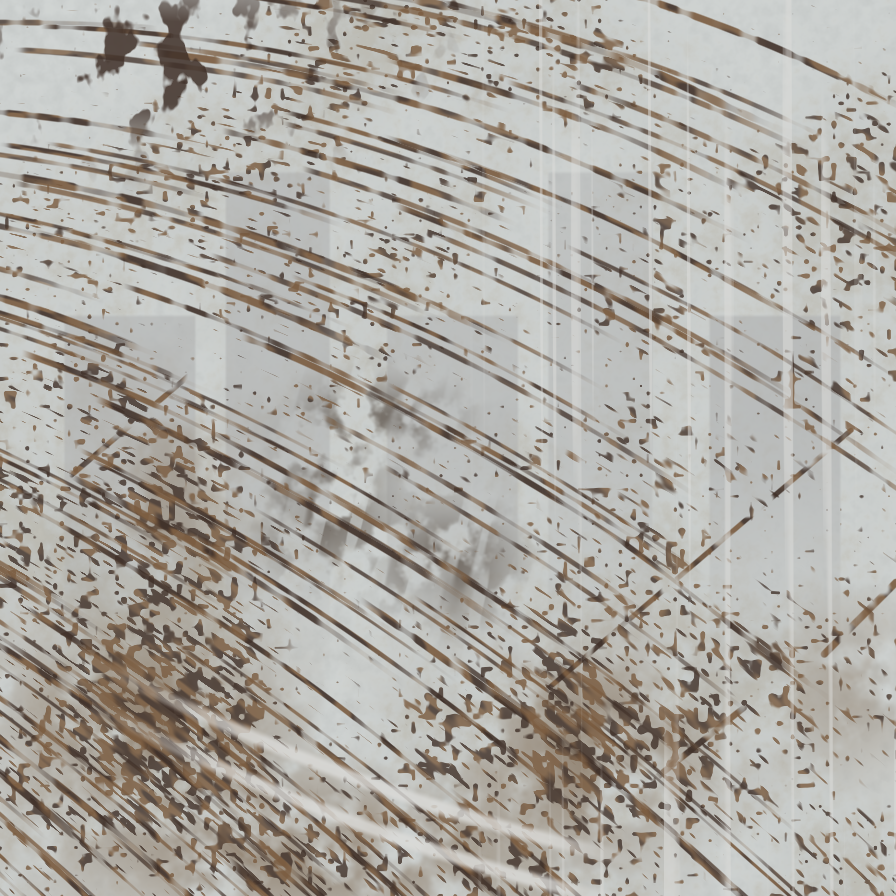
Give the GLSL for this texture, as a three.js fragment shader.

```glsl
varying vec2 vUv;

const vec3 PAPER = vec3(0.80, 0.815, 0.81);
const vec3 WARM_PAPER = vec3(0.70, 0.69, 0.65);
const vec3 TOWER = vec3(0.685, 0.69, 0.69);
const vec3 GRIME = vec3(0.56, 0.50, 0.43);
const vec3 FOLIAGE = vec3(0.43, 0.40, 0.37);
const vec3 RUST = vec3(0.48, 0.36, 0.25);
const vec3 DARK_RUST = vec3(0.25, 0.19, 0.16);
const vec3 CHALK = vec3(0.86, 0.86, 0.85);
const float ARC_SLOPE = 0.95;
const float ARC_SPREAD = 0.98;
const float ARC_BEND = 0.3;
const float EDGE = 0.002;

float hash(vec2 p) {
  p = fract(p * vec2(0.1031, 0.1137));
  p += dot(p, p.yx + 33.33);
  return fract((p.x + p.y) * p.x * 17.0);
}

float noise(vec2 p) {
  vec2 i = floor(p), f = fract(p);
  f = f * f * (3.0 - 2.0 * f);
  return mix(mix(hash(i), hash(i + vec2(1, 0)), f.x),
             mix(hash(i + vec2(0, 1)), hash(i + vec2(1, 1)), f.x), f.y);
}

float fbm(vec2 p) {
  float sum = 0.0, amp = 0.5;
  for (int i = 0; i < 4; i++) {
    sum += amp * noise(p);
    p = mat2(1.6, 1.2, -1.2, 1.6) * p + 17.3;
    amp *= 0.5;
  }
  return sum;
}

float blob(vec2 p, vec2 centre, vec2 radius) {
  vec2 q = (p - centre) / radius;
  return exp(-dot(q, q));
}

float stroke(vec2 p, vec2 a, vec2 b, float width) {
  vec2 d = b - a;
  float t = clamp(dot(p - a, d) / dot(d, d), 0.0, 1.0);
  float wear = smoothstep(0.2, 0.6, noise(p * 70.0));
  return wear * (1.0 - smoothstep(width, width + EDGE, length(p - a - d * t)));
}

// Height at which the falling arc through p meets the left edge
float arcLevel(vec2 p) {
  return (p.y + ARC_SLOPE * p.x + ARC_BEND * p.x * p.x) / (1.0 + ARC_SPREAD * p.x);
}

// One broken scratch per row of arcs
float scratches(float x, float level, float rows, float maxWidth) {
  float row = floor(level * rows);
  vec2 key = vec2(row + 5.0, rows);
  float centre = row + 0.3 + 0.4 * hash(key) + 0.12 * (noise(vec2(x * 6.0, row)) - 0.5);
  float dist = abs(level * rows - centre) / rows * (1.0 + ARC_SPREAD * x) * 0.87;
  float start = hash(key + 31.0) * 1.1 - 0.45;
  float end = start + 0.3 + 0.4 * hash(key + 57.0);
  float span = smoothstep(start, start + 0.02, x) * (1.0 - smoothstep(end - 0.12, end, x));
  float wear = smoothstep(0.15, 0.6, noise(vec2(x * 55.0, row * 7.0 + rows)));
  float width = maxWidth * (0.3 + 0.7 * hash(key + 83.0)) * (0.6 + 0.5 * wear);
  return span * mix(0.3, 1.0, wear) * (1.0 - smoothstep(width, width + EDGE, dist));
}

void main() {
  vec2 p = vUv;
  float level = arcLevel(p);
  vec2 flow = vec2(p.x, level * (1.0 + 0.5 * ARC_SPREAD));
  float patches = fbm(p * 5.0 + 3.0);
  float grain = fbm(p * 90.0);

  // Mottled paper
  vec3 color = mix(PAPER, WARM_PAPER, 0.75 * smoothstep(0.4, 0.72, 0.6 * patches + 0.4 * grain));
  color += 0.07 * (grain - 0.47);

  // Faded towers
  for (int i = 0; i < 5; i++) {
    float n = float(i);
    float tall = mod(n, 2.0);
    vec2 corner = vec2(0.07 + 0.18 * n, 0.65 + 0.16 * tall);
    float width = 0.15 - 0.03 * tall;
    float sides = smoothstep(0.0, 0.004, p.x - corner.x) * smoothstep(0.0, 0.004, corner.x + width - p.x);
    float body = smoothstep(0.0, 0.005, corner.y - p.y) * smoothstep(0.2, 0.55, p.y);
    color = mix(color, TOWER, sides * body * (0.35 + 0.3 * hash(vec2(n, 4.0))));
  }

  // Grime pools and smudged foliage
  float grime = blob(p, vec2(0.16, 0.20), vec2(0.15, 0.09)) + blob(p, vec2(0.66, 0.17), vec2(0.12, 0.10))
    + blob(p, vec2(0.34, 0.05), vec2(0.25, 0.08)) + 0.6 * blob(p, vec2(0.95, 0.23), vec2(0.08, 0.09))
    + 0.6 * blob(p, vec2(0.19, 0.43), vec2(0.07, 0.12));
  grime = min(grime, 1.0);
  color = mix(color, GRIME, 0.85 * grime * smoothstep(0.25, 0.6, fbm(p * 22.0)));
  float leaves = blob(p, vec2(0.42, 0.53), vec2(0.08, 0.04)) + blob(p, vec2(0.36, 0.43), vec2(0.06, 0.07))
    + blob(p, vec2(0.50, 0.37), vec2(0.07, 0.06));
  float strokes = smoothstep(0.3, 0.5, noise(vec2((p.x - 0.25 * p.y) * 75.0, p.y * 12.0)));
  color = mix(color, FOLIAGE, min(leaves, 1.0) * smoothstep(0.38, 0.58, fbm(p * 30.0)) * mix(0.35, 0.9, strokes));

  // Rust specks drawn out along the arcs
  float limit = 0.93 - 0.24 * grime - 0.22 * smoothstep(0.35, 0.65, patches);
  float specks = smoothstep(limit, limit + 0.14, noise(flow * vec2(75.0, 190.0)));
  specks = max(specks, smoothstep(limit, limit + 0.12, noise(p * 130.0 + 9.0)));
  float flakes = blob(p, vec2(0.18, 0.93), vec2(0.20, 0.08)) * smoothstep(0.60, 0.68, fbm(p * vec2(32.0, 22.0) + 6.0));

  // Arc scratches and crossing cuts
  float cuts = scratches(p.x, level, 19.0, 0.0035);
  cuts = max(cuts, scratches(p.x, level, 34.0, 0.0028));
  cuts = max(cuts, 0.85 * scratches(p.x, level, 61.0, 0.0018));
  cuts = max(cuts, stroke(p, vec2(0.08, 0.47), vec2(0.21, 0.58), 0.002));
  cuts = max(cuts, stroke(p, vec2(0.61, 0.23), vec2(0.95, 0.52), 0.0018));
  cuts = max(cuts, stroke(p, vec2(0.73, 0.13), vec2(0.83, 0.21), 0.0025));
  cuts = max(cuts, stroke(p, vec2(0.92, 0.27), vec2(1.0, 0.35), 0.003));
  float depth = smoothstep(0.3, 0.75, noise(flow * vec2(60.0, 110.0) + 21.0));
  vec3 rust = mix(RUST, DARK_RUST, depth);
  color = mix(color, rust, 0.8 * specks);
  color = mix(color, rust, 0.9 * cuts);
  color = mix(color, DARK_RUST, 0.85 * min(flakes * 1.4, 1.0));

  // Chalky vertical runs and two broad sweeps
  float column = noise(vec2(p.x * 140.0 + 0.6 * p.y, 2.0 + p.y * 1.5));
  float runs = smoothstep(0.76, 0.92, column) * smoothstep(0.5, 0.62, p.x);
  color = mix(color, CHALK, 0.55 * runs);
  float dx = p.x - 0.3;
  float sweepY = 0.12 - 0.42 * dx + 0.25 * dx * dx;
  for (int i = 0; i < 2; i++) {
    float dist = abs(p.y - sweepY - 0.05 * float(i));
    float span = smoothstep(0.08, 0.3, p.x) * (1.0 - smoothstep(0.6, 0.72, p.x));
    color = mix(color, CHALK, 0.8 * span * (1.0 - smoothstep(0.003, 0.012, dist)));
  }
  gl_FragColor = vec4(color, 1.0);
}
```
